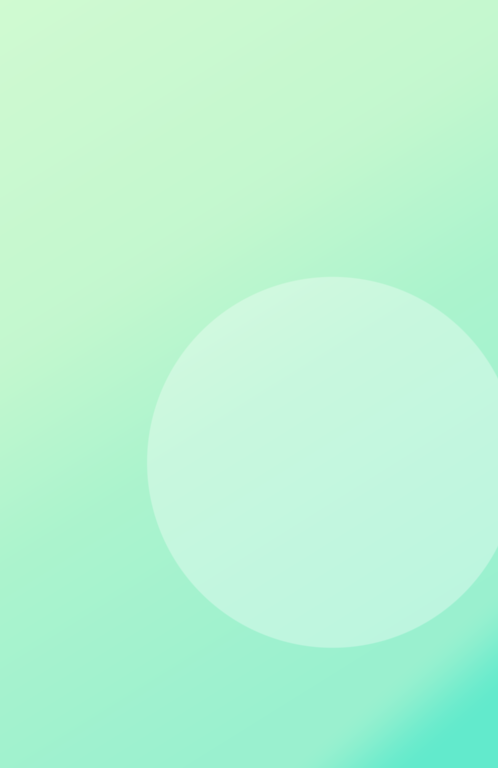
A Shadertoy shader for this background:

```glsl
// Soft mint diagonal gradient with a pale translucent disc and a teal corner.

// Lengths are in canvas heights
const vec2  DISC_CENTER = vec2(0.433, 0.398);
const float DISC_RADIUS = 0.2415;
const float DISC_OPACITY = 0.34;

// Directions point down and to the right
const vec2 WASH_DIRECTION = vec2(0.53, -0.85);
const vec2 CORNER_DIRECTION = vec2(0.65, -0.76);
const vec2 CORNER_FADE = vec2(1.0, 1.115);

const vec3 PALE_LIME = vec3(0.815, 0.980, 0.820);
const vec3 LIGHT_MINT = vec3(0.765, 0.970, 0.810);
const vec3 MINT = vec3(0.675, 0.955, 0.805);
const vec3 DEEP_MINT = vec3(0.605, 0.943, 0.812);
const vec3 TEAL = vec3(0.385, 0.918, 0.800);
const vec3 DISC_COLOR = vec3(1.0);

// Four-stop diagonal wash
vec3 mintWash(float t) {
    vec3 color = mix(PALE_LIME, LIGHT_MINT, clamp(t / 0.40, 0.0, 1.0));
    color = mix(color, MINT, clamp((t - 0.40) / 0.22, 0.0, 1.0));
    return mix(color, DEEP_MINT, clamp((t - 0.62) / 0.36, 0.0, 1.0));
}

void mainImage(out vec4 fragColor, in vec2 fragCoord) {
    vec2 p = fragCoord / iResolution.y;
    float pixel = 1.0 / iResolution.y;
    vec2 fromTopLeft = p - vec2(0.0, 1.0);

    // Background and its teal corner
    vec3 color = mintWash(dot(fromTopLeft, WASH_DIRECTION));
    float corner = smoothstep(CORNER_FADE.x, CORNER_FADE.y,
                              dot(fromTopLeft, CORNER_DIRECTION));
    color = mix(color, TEAL, corner);

    // Translucent disc with a smoothed edge
    float discDistance = length(p - DISC_CENTER) - DISC_RADIUS;
    float disc = 1.0 - smoothstep(-pixel, pixel, discDistance);
    color = mix(color, DISC_COLOR, DISC_OPACITY * disc);

    fragColor = vec4(color, 1.0);
}
```
